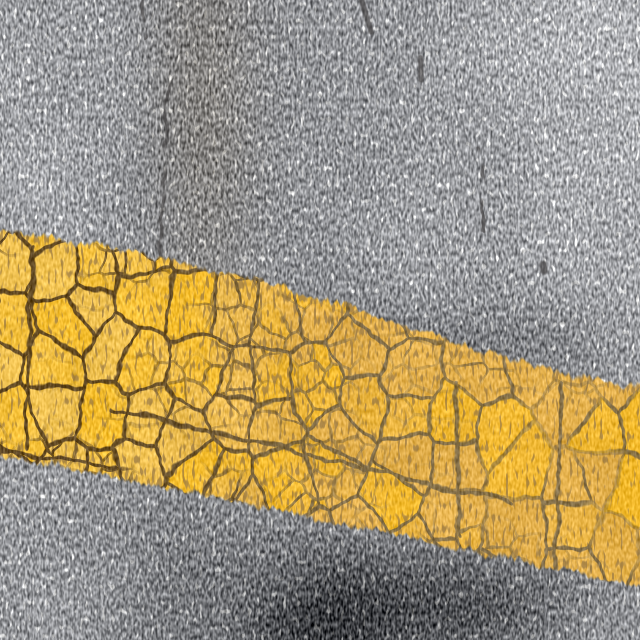
Write a three.js fragment shader that draws this texture.

```glsl
varying vec2 vUv;

vec2 hash2(vec2 p) {
  vec3 q = fract(p.xyx * vec3(0.1031, 0.1030, 0.0973));
  q += dot(q, q.yzx + 33.33);
  return fract((q.xx + q.yz) * q.zy);
}

float gradientDot(vec2 cell, vec2 corner, vec2 f) {
  float angle = 6.2832 * hash2(cell + corner).x;
  return dot(vec2(cos(angle), sin(angle)), f - corner);
}

float noise(vec2 p) {
  vec2 i = floor(p), f = fract(p);
  vec2 u = f * f * f * (f * (f * 6.0 - 15.0) + 10.0);
  vec2 e = vec2(0.0, 1.0);
  return mix(mix(gradientDot(i, e.xx, f), gradientDot(i, e.yx, f), u.x),
             mix(gradientDot(i, e.xy, f), gradientDot(i, e.yy, f), u.x), u.y);
}

// x: distance to the cell border, y: random value of the cell
vec2 voronoi(vec2 p) {
  vec2 i = floor(p), f = fract(p), nearest = vec2(0.0), id = vec2(0.0);
  float best = 8.0, border = 8.0;
  for (int k = 0; k < 9; k++) {
    vec2 o = vec2(mod(float(k), 3.0), floor(float(k) / 3.0)) - 1.0;
    vec2 r = o + 0.1 + 0.8 * hash2(i + o) - f;
    if (dot(r, r) < best) { best = dot(r, r); nearest = r; id = i + o; }
  }
  for (int k = 0; k < 25; k++) {
    vec2 o = vec2(mod(float(k), 5.0), floor(float(k) / 5.0)) - 2.0;
    vec2 r = o + 0.1 + 0.8 * hash2(i + o) - f;
    vec2 d = r - nearest;
    if (dot(d, d) > 0.0001) border = min(border, dot(0.5 * (r + nearest), normalize(d)));
  }
  return vec2(border, hash2(id + 7.0).x);
}

float segment(vec2 p, vec2 a, vec2 b) {
  vec2 d = b - a;
  return length(p - a - d * clamp(dot(p - a, d) / dot(d, d), 0.0, 1.0));
}

float line(float dist, float width) {
  return 1.0 - smoothstep(width * 0.35, width, dist);
}

float blob(vec2 p, vec2 center, vec2 size) {
  vec2 d = (p - center) / size;
  return exp(-dot(d, d));
}

vec3 asphalt(vec2 p, vec2 warped, float grain) {
  // broad light and shade
  float tone = 0.565 + 0.13 * blob(p, vec2(1.0, 0.95), vec2(0.3, 0.55));
  tone += 0.07 * blob(p, vec2(0.0, 0.75), vec2(0.2, 0.4));
  tone -= 0.13 * blob(p, vec2(0.74, 0.45), vec2(0.2, 0.065));
  tone -= 0.30 * blob(p, vec2(0.50, 0.02), vec2(0.17, 0.12));
  tone -= 0.20 * blob(p, vec2(0.73, 0.06), vec2(0.17, 0.09));
  tone -= 0.06 * blob(p, vec2(0.27, 0.15), vec2(0.09, 0.14));
  tone += 0.05 * noise(p * 7.0);
  float track = blob(p, vec2(0.32, 0.83), vec2(0.08, 0.32));
  vec3 color = vec3(tone) + vec3(-0.006, 0.0, 0.014);
  color += track * vec3(-0.055, -0.07, -0.095);
  // stones
  float flecks = smoothstep(0.2, 0.48, noise(p * vec2(145.0, 78.0) + 31.0));
  color += grain * 0.38 + flecks * vec3(0.24, 0.235, 0.22);
  // fine breaks and pits
  float seam = line(segment(warped, vec2(0.25, 0.6), vec2(0.262, 0.88)), 0.004);
  seam = max(seam, line(segment(warped, vec2(0.228, 0.94), vec2(0.222, 1.0)), 0.004));
  seam = max(seam, line(segment(warped, vec2(0.755, 0.64), vec2(0.752, 0.77)), 0.004));
  seam *= smoothstep(-0.25, 0.2, noise(p * 38.0));
  float pit = line(segment(p, vec2(0.850, 0.577), vec2(0.849, 0.587)), 0.008);
  pit = max(pit, line(segment(p, vec2(0.658, 0.875), vec2(0.657, 0.91)), 0.006));
  pit = max(pit, line(segment(p, vec2(0.565, 1.0), vec2(0.58, 0.95)), 0.006));
  return mix(color, vec3(0.25, 0.24, 0.24), max(seam, pit) * 0.65);
}

vec3 paint(vec2 p, float grain, float cell, float wear) {
  vec3 pale = mix(vec3(0.95, 0.77, 0.33), vec3(0.90, 0.70, 0.31), smoothstep(0.15, 0.55, p.x));
  vec3 color = mix(pale, vec3(0.98, 0.75, 0.14), smoothstep(0.5, 0.95, cell) * 0.75);
  color += grain * vec3(0.13, 0.14, 0.17) + 0.06 * noise(p * 12.0);
  // vertical scuffs
  float scuff = smoothstep(0.10, 0.42, noise(p * vec2(190.0, 55.0) + 9.0) + wear);
  return mix(color, vec3(0.58, 0.46, 0.27), scuff * 0.7);
}

void main() {
  vec2 p = vUv;
  float grain = noise(p * vec2(235.0, 105.0)) + 0.65 * noise(p * vec2(330.0, 150.0) + 17.0);
  vec2 warped = p + 0.009 * vec2(noise(p * 24.0), noise(p * 24.0 + 50.0))
                  + 0.003 * vec2(noise(p * 80.0), noise(p * 80.0 + 20.0));

  // ragged stripe outline
  float rag = 0.010 * noise(vec2(p.x * 130.0, p.y * 24.0)) + 0.011 * noise(p * 23.0 + 4.0);
  float top = 0.638 - 0.228 * p.x + 0.018 * sin(5.2 * p.x) - p.y + rag;
  float bottom = p.y - 0.29 + 0.205 * p.x + rag;
  float inside = min(top, bottom);
  float stripe = smoothstep(-0.003, 0.004, inside);

  // crazed network, finer along the rim and in the middle
  vec2 large = voronoi(warped * vec2(14.0, 11.5) + vec2(0.3, 0.6));
  vec2 small = voronoi(warped * vec2(25.0, 23.0) + 5.0);
  float middle = blob(p, vec2(0.42, 0.4), vec2(0.24, 0.3));
  float fine = max(middle * 0.75, 1.0 - smoothstep(0.02, 0.075, inside));
  fine *= smoothstep(-0.25, 0.15, noise(p * 9.0 + 3.0)) * (1.0 - 0.7 * smoothstep(0.65, 0.9, p.x));
  float sparse = 1.0 - 0.55 * smoothstep(0.6, 0.85, p.x) * smoothstep(-0.15, 0.15, noise(p * 11.0));
  float cracks = max(line(large.x / 13.0, 0.0042) * sparse, line(small.x / 24.0, 0.0033) * fine);

  // long splits
  float split = segment(warped, vec2(0.17, 0.362), vec2(0.80, 0.214));
  split = min(split, segment(warped, vec2(0.0, 0.297), vec2(0.18, 0.268)));
  split = min(split, segment(warped, vec2(0.71, 0.40), vec2(0.718, 0.165)));
  split = min(split, segment(warped, vec2(0.878, 0.40), vec2(0.868, 0.115)));
  split = min(split, segment(warped, vec2(0.05, 0.61), vec2(0.04, 0.30)));
  cracks = max(cracks, line(split, 0.0045));

  float wear = 0.11 * middle + 0.14 * (1.0 - smoothstep(0.0, 0.04, inside)) - 0.06;
  vec3 yellow = paint(p, grain, mix(large.y, small.y, fine * 0.7), wear);
  vec3 crackColor = mix(vec3(0.29, 0.21, 0.11), vec3(0.45, 0.39, 0.28), smoothstep(0.1, 0.6, p.x));
  yellow = mix(yellow, crackColor + grain * 0.15, cracks * 0.85);

  vec3 color = mix(asphalt(p, warped, grain), yellow, stripe);
  gl_FragColor = vec4(clamp(color, 0.0, 1.0), 1.0);
}
```
